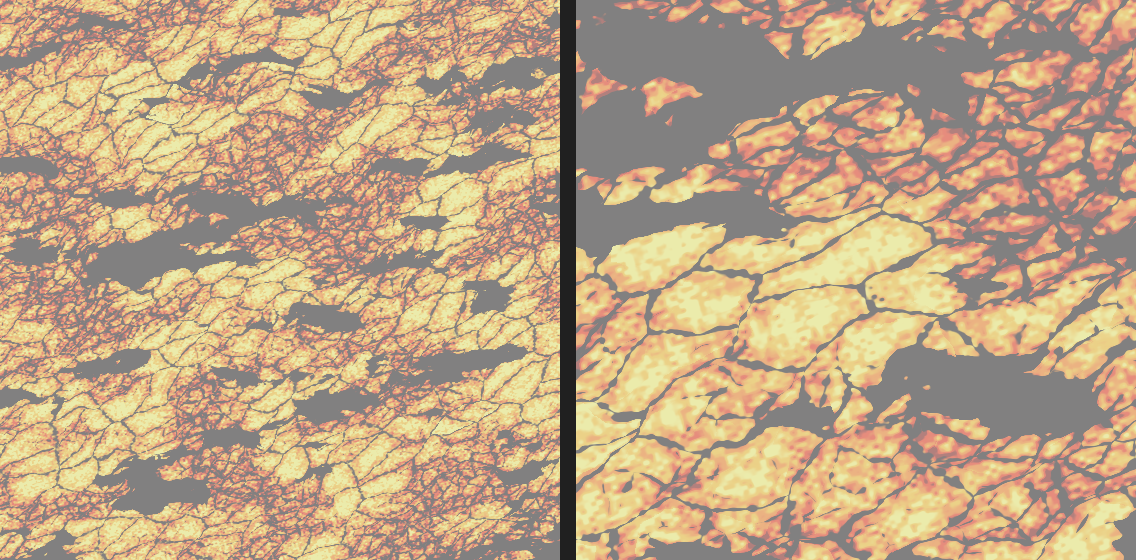
Left, the full canvas; right, a detail of the centre.
Reproduce this texture procedurally as a WebGL 1 fragment shader.

```glsl
precision highp float;
// Cracked, sunlit rock plates broken up by flat grey hollows.
// Two sizes of slanted Voronoi plates are cut by cracks that widen into
// hollows where a stretched noise is low; rims and grain tint the stone.

uniform vec2 u_resolution;

const vec3 GREY = vec3(0.505, 0.500, 0.500);
const vec3 UMBER = vec3(0.70, 0.50, 0.49);
const vec3 ROSE = vec3(0.90, 0.55, 0.49);
const vec3 APRICOT = vec3(0.92, 0.70, 0.51);
const vec3 STRAW = vec3(0.92, 0.82, 0.53);
const vec3 CREAM = vec3(0.92, 0.92, 0.67);

float hash(vec2 p) {
  return fract(sin(dot(p, vec2(127.1, 311.7))) * 43758.5453);
}

vec2 hash2(vec2 p) {
  return vec2(hash(p), hash(p + 57.3));
}

float noise(vec2 p) {
  vec2 cell = floor(p);
  vec2 f = fract(p);
  f = f * f * (3.0 - 2.0 * f);
  float low = mix(hash(cell), hash(cell + vec2(1.0, 0.0)), f.x);
  float high = mix(hash(cell + vec2(0.0, 1.0)), hash(cell + 1.0), f.x);
  return mix(low, high, f.y);
}

float fbm(vec2 p) {
  float sum = 0.0;
  float weight = 0.533;
  for (int i = 0; i < 4; i++) {
    sum += weight * noise(p);
    p = p * 2.03 + 17.7;
    weight *= 0.5;
  }
  return sum;
}

vec2 rotate(vec2 p, float angle) {
  float c = cos(angle);
  float s = sin(angle);
  return vec2(c * p.x + s * p.y, c * p.y - s * p.x);
}

// Random offset that makes straight lines wander.
vec2 wander(vec2 p) {
  return vec2(fbm(p + 3.1), fbm(p + 41.7)) - 0.5;
}

// Distance to the border between the two nearest plates, in cell units.
float plateBorder(vec2 p) {
  vec2 cell = floor(p);
  vec2 nearest = vec2(9.0);
  vec2 second = vec2(9.0);
  for (int y = -1; y <= 1; y++) {
    for (int x = -1; x <= 1; x++) {
      vec2 id = cell + vec2(float(x), float(y));
      vec2 d = id + hash2(id) - p;
      if (dot(d, d) < dot(nearest, nearest)) {
        second = nearest;
        nearest = d;
      } else if (dot(d, d) < dot(second, second)) {
        second = d;
      }
    }
  }
  float gap = dot(second, second) - dot(nearest, nearest);
  return 0.5 * gap / max(length(second - nearest), 0.001);
}

// Stone colour from shadowed rim (0) to sunlit top (1).
vec3 stone(float tone) {
  vec3 c = mix(UMBER, ROSE, smoothstep(0.02, 0.17, tone));
  c = mix(c, APRICOT, smoothstep(0.22, 0.43, tone));
  c = mix(c, STRAW, smoothstep(0.46, 0.68, tone));
  return mix(c, CREAM, smoothstep(0.70, 0.95, tone));
}

void main() {
  vec2 uv = gl_FragCoord.xy / u_resolution.y;
  float pixel = 1.0 / u_resolution.y;
  vec2 ground = uv + 0.05 * wander(uv * 9.0) + 0.014 * wander(uv * 30.0);

  // Low ground forms hollows; smooth ground has few small cracks.
  float level = fbm(rotate(ground, 0.09) * vec2(6.0, 20.0) + 8.4);
  float hollow = smoothstep(0.425, 0.25, level);
  float smoothness = smoothstep(0.32, 0.72,
      fbm(rotate(ground, 0.35) * vec2(9.0, 18.0) + 31.2));

  // Grain of the stone, which also roughens its edges.
  vec2 grainPoint = rotate(uv, 0.3);
  float grain = 0.75 * noise(grainPoint * vec2(270.0, 350.0))
      + 0.25 * noise(grainPoint * 150.0 + 9.0) - 0.5;

  // Large and small plates, slanting up to the right.
  vec2 slanted = rotate(ground, 0.52);
  float large = plateBorder(slanted * vec2(13.0, 29.0))
      - 0.030 - 0.65 * hollow * hollow;
  float small = plateBorder(slanted * vec2(31.0, 62.0) + 5.5)
      - mix(0.085, -0.09, smoothness) - 0.22 * hollow;
  float shore = min(large / 29.0, small / 62.0) + 0.0026 * grain;
  float land = smoothstep(-0.5 * pixel, 0.5 * pixel, shore);

  // Rims are dark and red, smooth tops pale and less grainy.
  float largeRim = smoothstep(-0.02, 0.30, large);
  float smallRim = smoothstep(-0.02, 0.22, small);
  float tone = 0.14 + 0.34 * largeRim
      + 0.24 * mix(smallRim, 1.0, 0.4 * smoothness)
      + 0.45 * (smoothness - 0.42) + grain * mix(1.25, 0.75, smoothness);

  gl_FragColor = vec4(mix(GREY, stone(tone), land), 1.0);
}
```
